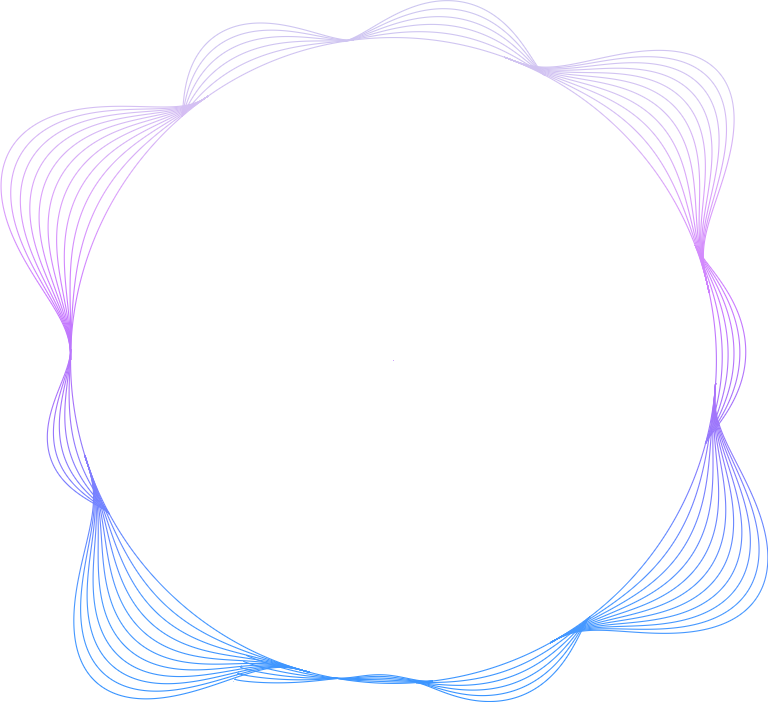
A Shadertoy shader for this background:

```glsl
// A thin ring wrapped in fans of wavy lines, fading from blue through violet to lilac.

const vec2  CENTER     = vec2(0.0135, -0.0135); // from the canvas middle, in canvas heights
const float RADIUS     = 0.460;
const float HALF_WIDTH = 0.0008;
const float BIG_LOBE   = 0.1;                   // lobes taller than this get more lines
const int   BIG_LINES  = 10;
const int   FEW_LINES  = 5;
const vec3  PAPER      = vec3(1.0);

// Each lobe: start angle, end angle (degrees), peak position in 0..1, height
const int LOBE_COUNT = 11;
const vec4 LOBES[LOBE_COUNT] = vec4[LOBE_COUNT](
    vec4( -15.0,  21.0, 0.47,  0.042),
    vec4(  12.0,  70.0, 0.51,  0.159),
    vec4(  62.0,  99.0, 0.46,  0.060),
    vec4(  97.0, 131.0, 0.60,  0.068),
    vec4( 125.0, 180.0, 0.48,  0.163),
    vec4( 178.0, 208.5, 0.57,  0.048),
    vec4( 197.0, 255.0, 0.52,  0.164),
    vec4( 243.5, 260.0, 0.01,  0.047),
    vec4( 259.0, 277.0, 0.50, -0.012),
    vec4( 274.0, 307.5, 0.50,  0.051),
    vec4( 299.0, 356.0, 0.49,  0.158));

// Higher values give narrower peaks and softer ends
const float SHARPNESS[LOBE_COUNT] = float[LOBE_COUNT](
    3.0, 7.0, 3.2, 3.0, 5.0, 3.5, 6.5, 1.1, 4.0, 2.8, 5.8);

// Evenly spaced line colours from the bottom to the top
const int STOP_COUNT = 8;
const vec3 STOPS[STOP_COUNT] = vec3[STOP_COUNT](
    vec3(0.22, 0.58, 1.00), vec3(0.29, 0.60, 1.00),
    vec3(0.45, 0.51, 1.00), vec3(0.66, 0.45, 0.98),
    vec3(0.80, 0.48, 1.00), vec3(0.86, 0.63, 0.98),
    vec3(0.83, 0.76, 0.95), vec3(0.80, 0.78, 0.94));

vec3 lineColor(float height) {
    float t = clamp(height, 0.0, 1.0) * float(STOP_COUNT - 1);
    int i = min(int(t), STOP_COUNT - 2);
    return mix(STOPS[i], STOPS[i + 1], t - float(i));
}

// Skewed bump that reaches 1 at the peak; returns its value and slope
vec2 bump(float u, float peak, float sharpness) {
    float a = sharpness * peak;
    float b = sharpness - a;
    float value = pow(u / peak, a) * pow((1.0 - u) / (1.0 - peak), b);
    return vec2(value, value * (a / u - b / (1.0 - u)));
}

float stroke(float dist, float pixel) {
    return clamp(0.5 + (HALF_WIDTH - abs(dist)) / pixel, 0.0, 1.0);
}

void mainImage(out vec4 fragColor, in vec2 fragCoord) {
    float pixel = 1.0 / iResolution.y;
    vec2 p = (fragCoord - 0.5 * iResolution.xy) * pixel - CENTER;
    float r = max(length(p), 0.001);
    float angle = degrees(atan(p.y, p.x));
    float rise = r - RADIUS;

    // Base ring
    float bare = 1.0 - stroke(rise, pixel);

    // Fans of lines, each a scaled copy of its lobe's outline
    for (int k = 0; k < LOBE_COUNT; k++) {
        vec4 lobe = LOBES[k];
        float span = lobe.y - lobe.x;
        float u = mod(angle - lobe.x, 360.0) / span;
        if (u <= 0.0001 || u >= 0.9999) continue;

        vec2 outline = lobe.w * bump(u, lobe.z, SHARPNESS[k]);
        float slope = outline.y / (radians(span) * r);
        int lines = abs(lobe.w) > BIG_LOBE ? BIG_LINES : FEW_LINES;
        for (int i = 1; i <= lines; i++) {
            float share = float(i) / float(lines);
            float steepness = length(vec2(1.0, slope * share));
            bare *= 1.0 - stroke((rise - outline.x * share) / steepness, pixel);
        }
    }

    vec3 ink = lineColor(fragCoord.y * pixel);
    fragColor = vec4(mix(ink, PAPER, bare), 1.0);
}
```
